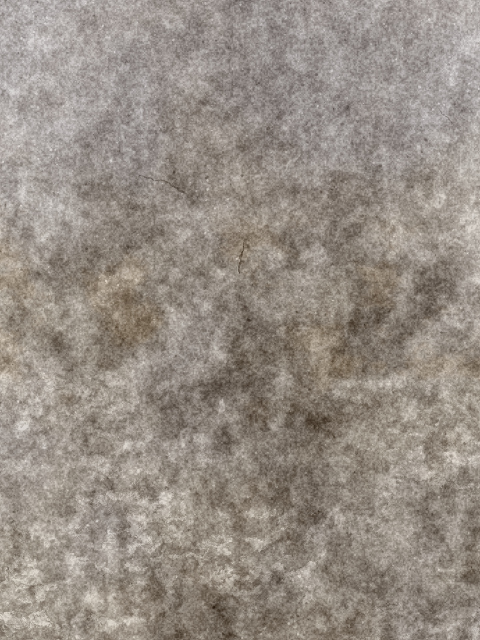
Write a Shadertoy shader that draws this texture.

```glsl
// Weathered concrete wall: cool and pale above, brown and blotchy below.
// Layered noise gives stains and grain, warped noise the chalky flaking,
// cellular noise the flecks and pits, and bent segments the cracks.

#define DARK vec3(0.36, 0.318, 0.275)
#define LIGHT vec3(0.79, 0.768, 0.738)
#define COOL_TINT vec3(-0.006, 0.0, 0.030)
#define WARM_TINT vec3(0.006, 0.0, -0.012)
#define OCHRE_TINT vec3(0.034, 0.016, -0.008)
#define BASE_TONE 0.36
#define EDGE_LIGHT 0.27
#define TOP_LIGHT 0.20
#define MOTTLE 1.0
#define CHALK 0.40
#define GRAIN 0.62

float hash(vec2 p) {
    vec3 q = fract(p.xyx * 0.1031);
    q += dot(q, q.yzx + 33.33);
    return fract((q.x + q.y) * q.z);
}

float noise(vec2 p) {
    vec2 i = floor(p), f = fract(p);
    f = f * f * (3.0 - 2.0 * f);
    float low = mix(hash(i), hash(i + vec2(1, 0)), f.x);
    float high = mix(hash(i + vec2(0, 1)), hash(i + vec2(1, 1)), f.x);
    return mix(low, high, f.y);
}

// Layered noise, turned at each octave to hide the lattice.
float fbm(vec2 p) {
    float sum = 0.0, amp = 0.5;
    for (int i = 0; i < 6; i++) {
        sum += amp * noise(p);
        p = mat2(0.8, 0.6, -0.6, 0.8) * p * 2.03 + 17.3;
        amp *= 0.58;
    }
    return sum / 1.145;
}

// Sparse spots of random size, one at most per cell.
float flecks(vec2 p, float share) {
    vec2 cell = floor(p);
    float cover = 0.0;
    for (int y = -1; y <= 1; y++)
    for (int x = -1; x <= 1; x++) {
        vec2 id = cell + vec2(x, y);
        vec2 centre = id + vec2(hash(id + 3.7), hash(id + 71.9));
        float radius = 0.15 + 0.35 * hash(id + 29.1);
        float spot = 1.0 - smoothstep(radius * 0.4, radius, length(p - centre));
        cover = max(cover, spot * step(hash(id + 113.0), share));
    }
    return cover;
}

// Tapered, wavering line from a to b.
float crack(vec2 p, vec2 a, vec2 b, float width) {
    p += 0.009 * (vec2(noise(p * 75.0), noise(p * 75.0 + 40.0)) - 0.5);
    vec2 ab = b - a;
    float t = clamp(dot(p - a, ab) / dot(ab, ab), 0.0, 1.0);
    float w = width * (0.4 + 2.4 * t * (1.0 - t));
    return 1.0 - smoothstep(w * 0.4, w + 0.001, length(p - a - ab * t));
}

void mainImage(out vec4 fragColor, in vec2 fragCoord) {
    vec2 uv = fragCoord / iResolution.xy;
    vec2 p = fragCoord / iResolution.y;
    vec2 warp = vec2(fbm(p * 9.0 + 5.0), fbm(p * 9.0 + 61.0)) - 0.5;
    vec2 ragged = vec2(fbm(p * 50.0 + 8.0), fbm(p * 50.0 + 31.0)) - 0.5;
    float top = smoothstep(0.45, 1.0, uv.y);
    float low = 1.0 - smoothstep(0.05, 0.62, uv.y);

    // Broad light: bright sides and top, dark middle.
    float side = smoothstep(0.1, 0.55, abs(uv.x - 0.54 + 0.25 * warp.x));
    float tone = BASE_TONE + EDGE_LIGHT * side * mix(1.0, 0.55, low) + TOP_LIGHT * top;

    // Stains, small blotches and vertical runs.
    float stain = fbm(p * 6.0 + warp * 0.8 + 11.0) - 0.5;
    float blotch = fbm(p * 30.0 + warp * 2.0 + 90.0) - 0.5;
    float speckle = fbm(p * 75.0 + ragged + 20.0) - 0.5;
    float runs = fbm(vec2(p.x * 46.0, p.y * 6.0) + warp * 1.5) - 0.5;
    tone += MOTTLE * (0.5 * stain + mix(0.95, 0.5, top) * blotch);
    tone += MOTTLE * (0.28 * runs + mix(0.6, 0.42, top) * speckle);

    // Chalky flaking, broken into crumbs along slanting trowel strokes.
    vec2 stroke = mat2(0.97, -0.24, 0.24, 0.97) * p;
    float flake = fbm(stroke * vec2(24.0, 48.0) + warp * 4.0 + ragged * 1.4 + 33.0);
    float crumbs = fbm(p * vec2(58.0, 70.0) + ragged * 2.0 + 300.0);
    float zone = smoothstep(0.40, 0.60, fbm(p * vec2(5.0, 8.0) + 140.0));
    float chalk = smoothstep(0.50, 0.62, flake) * smoothstep(0.34, 0.56, crumbs);
    chalk += 0.6 * smoothstep(0.56, 0.64, crumbs);
    tone += CHALK * min(chalk, 1.0) * zone * (0.16 + 0.84 * low);

    // Fine grain, bright flecks and dark pits.
    float grain = 0.55 * noise(p * 460.0) + 0.45 * noise(p * 240.0 + 7.0) - 0.5;
    tone += GRAIN * grain;
    tone += 0.28 * flecks(p * 170.0 + ragged, 0.03);
    tone -= 0.26 * flecks(p * 130.0 + ragged + 50.0, 0.035);

    // Pale scratch and chips, then dark cracks.
    float worn = smoothstep(0.3, 0.6, noise(p * 60.0));
    vec2 rough = p + 0.012 * ragged;
    tone += 0.18 * worn * crack(rough, vec2(0.43, 0.71), vec2(0.54, 0.87), 0.0022);
    tone += 0.20 * worn * crack(rough, vec2(0.256, 0.60), vec2(0.253, 0.68), 0.004);
    tone += 0.34 * crack(rough, vec2(0.342, 0.355), vec2(0.345, 0.372), 0.006);
    float split = crack(rough, vec2(0.377, 0.578), vec2(0.380, 0.618), 0.0013);
    split = max(split, 0.7 * worn * crack(rough, vec2(0.22, 0.728), vec2(0.305, 0.693), 0.0015));
    split = max(split, 0.6 * crack(rough, vec2(0.688, 0.832), vec2(0.711, 0.807), 0.0012));
    tone -= 0.5 * split;

    // Colour: cool above, warm below, faint ochre across the middle.
    float cool = clamp(0.22 + 0.85 * top + 1.3 * (fbm(p * 6.0 + 77.0) - 0.5), 0.0, 1.0);
    float band = smoothstep(0.3, 0.48, uv.y) * (1.0 - smoothstep(0.55, 0.75, uv.y));
    float ochre = smoothstep(0.48, 0.68, fbm(p * vec2(10.0, 14.0) + 210.0));
    vec3 wall = mix(DARK, LIGHT, clamp(tone, -0.45, 1.15));
    wall += mix(WARM_TINT, COOL_TINT, cool) + OCHRE_TINT * ochre * (0.2 + 0.8 * band);
    fragColor = vec4(clamp(wall, 0.0, 1.0), 1.0);
}
```
